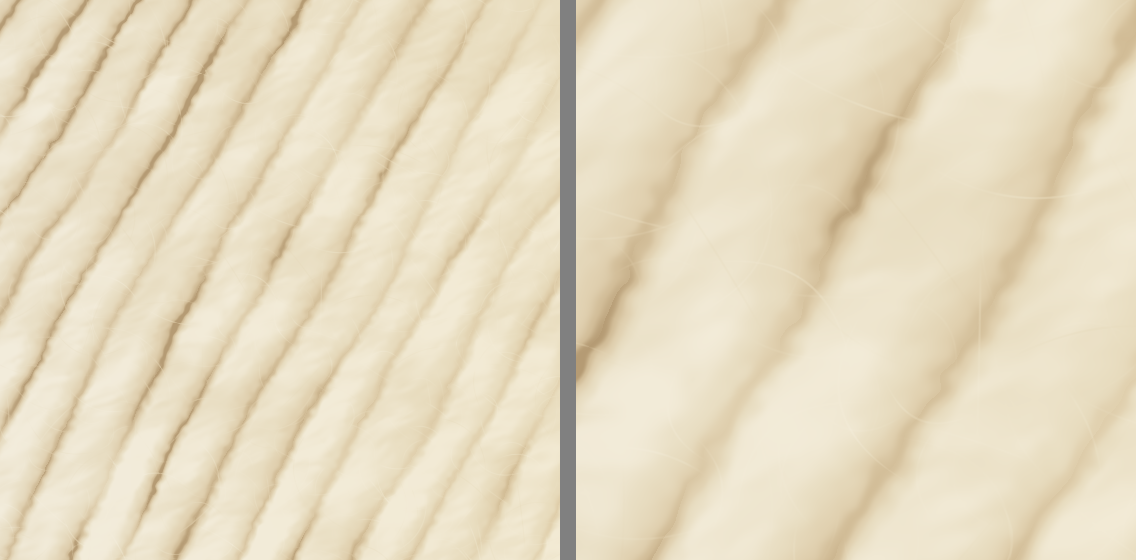
Left, the full canvas; right, a detail of the centre.
Give the GLSL for this texture, as a Shadertoy shader.

```glsl
// Slanted strands of soft cream wool lying side by side.
// A skewed, gently wandering lane coordinate gives the strands and creases;
// stretched noise gives the twisted fibres, scattered arcs the loose fuzz.

#define STRANDS 9.35        // strands per canvas width
#define LEAN 0.56           // sideways shift of a strand per unit of height
#define WANDER 0.34         // sideways drift of the creases, in strands
#define FIBRE_ANGLE 0.66    // direction of the twisted fibres, radians
#define CREASE_DEPTH 0.27
#define SHADE_DEPTH 0.46
#define FUZZ 0.13

const vec3 DEEP  = vec3(0.71, 0.61, 0.46);
const vec3 TAN   = vec3(0.82, 0.74, 0.60);
const vec3 SAND  = vec3(0.88, 0.82, 0.70);
const vec3 CREAM = vec3(0.91, 0.87, 0.77);
const vec3 IVORY = vec3(0.95, 0.925, 0.86);

float hash(vec2 p) {
    vec3 q = fract(vec3(p.xyx) * 0.1031);
    q += dot(q, q.yzx + 33.33);
    return fract((q.x + q.y) * q.z);
}

float noise(vec2 p) {
    vec2 i = floor(p), f = fract(p);
    f = f * f * (3.0 - 2.0 * f);
    return mix(mix(hash(i), hash(i + vec2(1, 0)), f.x),
               mix(hash(i + vec2(0, 1)), hash(i + vec2(1, 1)), f.x), f.y);
}

vec2 rotate(vec2 p, float a) {
    float c = cos(a), s = sin(a);
    return vec2(c * p.x + s * p.y, c * p.y - s * p.x);
}

// Thin bent hairs, one per grid cell
float hairs(vec2 p, float cells) {
    vec2 g = p * cells, cell = floor(g);
    float width = cells * (0.0007 + 0.8 / iResolution.y), sum = 0.0;
    for (int j = -1; j <= 1; j++)
    for (int i = -1; i <= 1; i++) {
        vec2 id = cell + vec2(i, j);
        float r = hash(id + 41.7);
        vec2 d = g - id - vec2(hash(id), hash(id + 19.3));
        d = rotate(d, 6.2832 * r);
        d.y -= (hash(id + 7.9) - 0.5) * 1.6 * d.x * d.x;
        float line = 1.0 - smoothstep(0.0, width, abs(d.y));
        sum += line * (1.0 - smoothstep(0.3, 0.8, abs(d.x))) * r;
    }
    return min(sum, 1.0);
}

// Strand number plus position across it
float laneAt(vec2 p) {
    float bow = 0.13 * (p.y - 0.5) * (p.y - 0.5) * (1.0 - p.x);
    float lane = (p.x + LEAN * (1.0 - p.y) - bow) * STRANDS - 0.05;
    lane += WANDER * (noise(vec2(lane * 0.8, p.y * 4.0)) - 0.5);
    return lane + 0.09 * (noise(vec2(lane * 1.3, p.y * 17.0) + 5.0) - 0.5);
}

vec3 woolColor(float tone) {
    vec3 c = mix(DEEP, TAN, smoothstep(0.0, 0.2, tone));
    c = mix(c, SAND, smoothstep(0.15, 0.45, tone));
    c = mix(c, CREAM, smoothstep(0.4, 0.68, tone));
    return mix(c, IVORY, smoothstep(0.62, 0.98, tone));
}

void mainImage(out vec4 fragColor, in vec2 fragCoord) {
    vec2 p = fragCoord / iResolution.xy;

    // Soft ragged strand edges
    vec2 fray = vec2(noise(p * 90.0), noise(p * 90.0 + 31.0)) - 0.5;
    float lane = laneAt(p + fray * 0.006);
    float strand = floor(lane), t = lane - strand;

    // Rounded body: long shade on the right, short one on the left
    float shade = max(smoothstep(0.5, 1.0, t), 1.0 - smoothstep(0.0, 0.2, t));
    float edge = min(t, 1.0 - t);
    float crease = exp(-edge * edge * 170.0);
    float wear = 0.45 + 0.9 * noise(vec2(floor(lane + 0.5) * 3.7, p.y * 7.0));
    float fade = 1.0 - 0.4 * smoothstep(0.45, 1.0, p.x);

    // Twisted fibres, shifted from strand to strand
    vec2 q = rotate(p, FIBRE_ANGLE);
    q.y += 0.018 * (noise(p * 13.0) - 0.5) + 0.012 * sin(3.1416 * (t - 0.5));
    q += 7.0 * hash(vec2(strand, 3.0));
    float ply = noise(q * vec2(5.0, 17.0)) - 0.5;
    float fibre = noise(q * vec2(14.0, 62.0)) - 0.5;
    float fine = noise(q * vec2(32.0, 150.0)) - 0.5;
    float twist = 0.26 * ply + 0.17 * fibre + 0.12 * fine;

    // Broad light, brightest at the lower left
    float light = 0.16 * (0.5 - p.y) * (1.2 - p.x) + 0.08 * (noise(p * 3.0) - 0.5);
    float tone = 0.82 + light + twist * (1.0 - 0.65 * shade)
               - fade * wear * (SHADE_DEPTH * shade + CREASE_DEPTH * crease);

    // Loose fuzz shows most over the shaded creases
    float fuzz = hairs(p, 13.0) + 0.7 * hairs(p + 3.7, 24.0);
    tone += FUZZ * fuzz * (0.25 + shade);
    tone -= 0.5 * FUZZ * hairs(p + 9.1, 10.0) * (1.0 - shade);

    vec3 warmth = mix(vec3(1.0), vec3(1.0, 0.992, 0.965), p.x);
    fragColor = vec4(woolColor(clamp(tone, 0.0, 1.0)) * warmth, 1.0);
}
```
